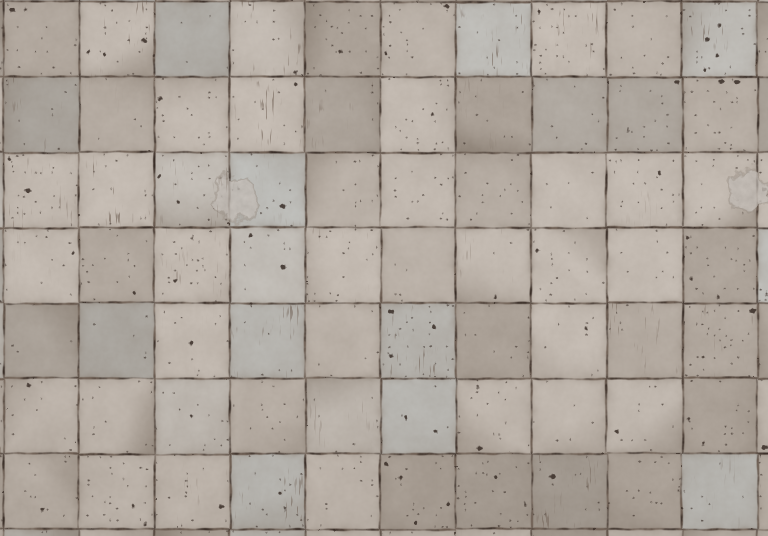
Give the GLSL for this texture, as a WebGL 2 fragment shader.

```glsl
#version 300 es
precision highp float;

uniform vec2 u_resolution;
out vec4 fragColor;

const float TILES_PER_HEIGHT = 7.11;
const vec2 GRID_OFFSET = vec2(0.05, 0.09);

const vec3 PALE = vec3(0.77, 0.735, 0.70);
const vec3 SHADE = vec3(0.53, 0.485, 0.44);
const vec3 COOL = vec3(0.745, 0.745, 0.73);
const vec3 PLASTER = vec3(0.75, 0.725, 0.70);
const vec3 GROUT = vec3(0.44, 0.38, 0.335);
const vec3 DARK = vec3(0.22, 0.175, 0.15);

vec2 hash2(vec2 p) {
    vec3 q = fract(p.xyx * vec3(0.1031, 0.1030, 0.0973));
    q += dot(q, q.yzx + 33.33);
    return fract((q.xx + q.yz) * q.zy);
}

float gradientNoise(vec2 p) {
    vec2 i = floor(p), f = p - i;
    vec2 u = f * f * f * (f * (f * 6.0 - 15.0) + 10.0);
    vec4 corner;
    for (int k = 0; k < 4; k++) {
        vec2 o = vec2(k & 1, k >> 1);
        float angle = 6.2832 * hash2(i + o + 71.0).x;
        corner[k] = dot(vec2(cos(angle), sin(angle)), f - o);
    }
    return mix(mix(corner.x, corner.y, u.x), mix(corner.z, corner.w, u.x), u.y);
}

float fbm(vec2 p) {
    float sum = 0.0, gain = 0.6;
    for (int k = 0; k < 4; k++) {
        sum += gain * gradientNoise(p);
        p = p * 2.03 + 17.0;
        gain *= 0.5;
    }
    return sum;
}

// Index of the nearest joint and signed distance to its uneven line
vec2 joint(float across, float along, float seed) {
    float line = round(across);
    float shift = 0.022 * (hash2(vec2(line + seed, floor(along))).x - 0.5);
    float wobble = 0.012 * gradientNoise(vec2(along * 5.0, line * 7.3 + seed));
    return vec2(line, across - line - shift - wobble);
}

// Coverage of a joint whose width and strength vary along it
float jointMask(float dist, float along, float seed, float px) {
    float n = fbm(vec2(along * 3.0, seed * 5.7));
    float halfWidth = 0.012 + 0.012 * n;
    float strength = clamp(0.8 + 1.1 * n, 0.3, 1.0);
    return strength * (1.0 - smoothstep(halfWidth - px, halfWidth + px, abs(dist)));
}

// Irregular pits, at most one in each cell of a finer grid
float pits(vec2 p, float scale, float density, float px) {
    vec2 q = p * scale, id = floor(q);
    vec2 centre = 0.3 + 0.4 * hash2(id + 13.0 * scale);
    vec2 trait = hash2(id + 29.0 * scale);
    vec2 d = (q - id - centre) * vec2(1.0, mix(0.6, 1.3, trait.y));
    float radius = mix(0.07, 0.2, trait.y * trait.y);
    float dist = length(d) + 0.13 * gradientNoise(q * 5.0) - radius;
    float soft = px * scale;
    return step(trait.x, density) * (1.0 - smoothstep(-soft, soft, dist));
}

// Fine vertical scratches gathered into loose clusters
float scratches(vec2 p, float amount) {
    float fibre = gradientNoise(vec2(p.x * 34.0, p.y * 4.0));
    float cluster = smoothstep(0.05, 0.35, fbm(p * vec2(3.0, 1.6) + 9.0));
    return amount * cluster * smoothstep(0.18, 0.38, fibre);
}

// Signed distance to a ragged repair
float repairDistance(vec2 p, vec2 centre, float radius) {
    return length(p - centre) + 0.25 * fbm(p * 4.0) - radius;
}

// Glaze of one tile: own tone, soft slanted shading, clouded surface
vec3 glaze(vec2 id, vec2 local, vec2 cell) {
    vec2 tone = hash2(id + 5.0), lean = hash2(id + 41.0);
    float angle = 6.2832 * lean.x;
    float slope = dot(local - 0.5, vec2(cos(angle), sin(angle)));
    float light = 0.98 - 0.42 * tone.x * tone.x;
    light -= 0.5 * lean.y * lean.y * smoothstep(0.0, 0.7, slope);
    light += 0.16 * fbm(cell * 2.2) + 0.07 * fbm(cell * 13.0);
    light -= 0.16 * (1.0 - smoothstep(0.0, 3.0, cell.y));
    vec3 base = mix(PALE, COOL, smoothstep(0.65, 1.0, tone.y));
    return mix(SHADE, base, clamp(light, 0.0, 1.1));
}

void main() {
    vec2 cell = gl_FragCoord.xy / u_resolution.y * TILES_PER_HEIGHT - GRID_OFFSET;
    float px = TILES_PER_HEIGHT / u_resolution.y;
    vec2 jx = joint(cell.x, cell.y, 3.0), jy = joint(cell.y, cell.x, 57.0);
    vec2 dist = vec2(jx.y, jy.y);
    vec2 id = vec2(jx.x, jy.x) - 1.0 + step(0.0, dist);
    vec2 wear = hash2(id + 83.0);
    vec3 color = glaze(id, cell - id, cell);

    // Grime beside the joints
    float edge = min(abs(dist.x), abs(dist.y));
    float grime = exp(-edge * 22.0) * clamp(0.3 + 0.8 * fbm(cell * 3.0 + 31.0), 0.0, 0.7);
    color = mix(color, SHADE, grime);

    // Bare repairs with a faint rim
    float repair = min(repairDistance(cell, vec2(3.1, 4.4), 0.3),
                       repairDistance(cell, vec2(9.9, 4.5), 0.26));
    float bare = 1.0 - smoothstep(-px, px, repair);
    color = mix(color, PLASTER + 0.07 * fbm(cell * 9.0), 0.8 * bare);
    color = mix(color, SHADE, 0.35 * (1.0 - smoothstep(0.0, 0.02 + px, abs(repair))));

    // Joints
    float lines = max(jointMask(dist.x, cell.y, jx.x + 3.0, px),
                      jointMask(dist.y, cell.x, jy.x + 57.0, px));
    vec3 groutColor = mix(GROUT, DARK, smoothstep(-0.2, 0.3, fbm(cell * 4.0 + 11.0)));
    color = mix(color, groutColor, lines * (1.0 - 0.75 * bare));

    // Scratches, pits and chipped edges
    color = mix(color, GROUT, 0.6 * scratches(cell, smoothstep(0.45, 0.9, wear.x)));
    float marks = pits(cell, 5.0, 0.01 + 0.08 * wear.y * wear.y, px);
    marks = max(marks, 0.75 * pits(cell, 13.0, 0.03 + 0.1 * wear.y, px));
    float chip = fbm(cell * 9.0 + 47.0) - 0.27 - edge * 6.0;
    marks = max(marks, 0.85 * smoothstep(-0.03, 0.06, chip));
    color = mix(color, DARK, 0.85 * marks * (1.0 - 0.8 * bare));

    fragColor = vec4(color, 1.0);
}
```
